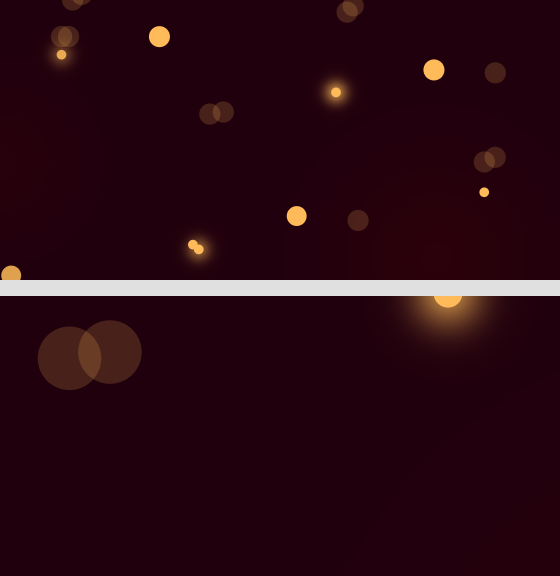
Top: the whole. Bottom: its middle third, enlarged.
Give the GLSL for this background, as a WebGL 1 fragment shader.

```glsl
precision highp float;
// Amber bokeh discs, pale paired rings of light and soft glows on dark maroon.

uniform vec2 u_resolution;

// Lengths are in canvas heights
const vec3 MAROON = vec3(0.130, 0.001, 0.050);
const vec3 EMBER = vec3(0.168, 0.004, 0.042);
const vec3 AMBER = vec3(1.0, 0.735, 0.350);

const int PALE_COUNT = 7;
const float PALE_PAIRS = 5.0;
const float PALE_RADIUS = 0.0378;
const float PALE_ALPHA = 0.175;
const vec2 PALE_SEED = vec2(0.11, 0.72);

const int LARGE_COUNT = 4;
const float LARGE_RADIUS = 0.0355;
const vec2 LARGE_SEED = vec2(0.02, 0.01);

const int SMALL_COUNT = 4;
const float SMALL_RADIUS = 0.0172;
const vec2 SMALL_SEED = vec2(0.60, 0.50);
const float GLOW_WIDTH = 0.041;
const float GLOW_STRENGTH = 0.68;

const vec2 SCATTER_STEP = vec2(0.7549, 0.5698); // low-discrepancy stride
const float UPWARD_BIAS = 1.6;

// Evenly scattered position, denser toward the top
vec2 scatter(float index, vec2 seed, float aspect) {
  vec2 spot = fract(seed + index * SCATTER_STEP);
  spot.y = 1.0 - pow(1.0 - spot.y, UPWARD_BIAS);
  return vec2(spot.x * aspect, spot.y);
}

// Antialiased coverage of a disc
float disc(vec2 p, vec2 center, float radius, float pixel) {
  return clamp((radius - length(p - center)) / pixel + 0.5, 0.0, 1.0);
}

// Soft round falloff
float halo(vec2 p, vec2 center, float width) {
  vec2 d = (p - center) / width;
  return exp(-dot(d, d));
}

// Offset of the second disc in a pair
vec2 pairOffset(float index) {
  float angle = 1.05 * fract(index * 0.382);
  float spread = mix(0.022, 0.050, fract(index * 0.618 + 0.1));
  return spread * vec2(cos(angle), sin(angle));
}

void main() {
  float pixel = 1.0 / u_resolution.y;
  float aspect = u_resolution.x * pixel;
  vec2 p = gl_FragCoord.xy * pixel;

  // Backdrop with faint warm patches
  float warmth = halo(p, vec2(0.78 * aspect, 0.08), 0.30)
               + 0.6 * halo(p, vec2(0.0, 0.42), 0.22);
  vec3 color = mix(MAROON, EMBER, min(warmth, 1.0));

  // Glows, each weaker than the one before
  for (int i = 0; i < SMALL_COUNT - 1; i++) {
    float index = float(i);
    vec2 center = scatter(index, SMALL_SEED, aspect);
    float strength = GLOW_STRENGTH * (1.0 - 0.24 * index);
    color = mix(color, AMBER, strength * halo(p, center, GLOW_WIDTH));
  }

  // Pale translucent discs, mostly overlapping pairs
  for (int i = 0; i < PALE_COUNT; i++) {
    float index = float(i);
    vec2 center = scatter(index, PALE_SEED, aspect);
    float first = disc(p, center, PALE_RADIUS, pixel);
    float second = disc(p, center + pairOffset(index), PALE_RADIUS, pixel);
    color = mix(color, AMBER, PALE_ALPHA * first);
    color = mix(color, AMBER, PALE_ALPHA * second * step(index + 0.5, PALE_PAIRS));
  }

  // Large bright discs, the first one dimmer
  for (int i = 0; i < LARGE_COUNT; i++) {
    float index = float(i);
    vec2 center = scatter(index, LARGE_SEED, aspect);
    float radius = LARGE_RADIUS + 0.002 * mod(index, 2.0);
    float alpha = i == 0 ? 0.86 : 1.0;
    color = mix(color, AMBER, alpha * disc(p, center, radius, pixel));
  }

  // Small bright discs, one of them with a companion
  for (int i = 0; i < SMALL_COUNT; i++) {
    vec2 center = scatter(float(i), SMALL_SEED, aspect);
    float cover = disc(p, center, SMALL_RADIUS, pixel);
    if (i == 1) {
      cover = max(cover, disc(p, center + vec2(-0.021, 0.017), SMALL_RADIUS, pixel));
    }
    color = mix(color, AMBER, (i == 2 ? 0.86 : 1.0) * cover);
  }

  gl_FragColor = vec4(color, 1.0);
}
```
